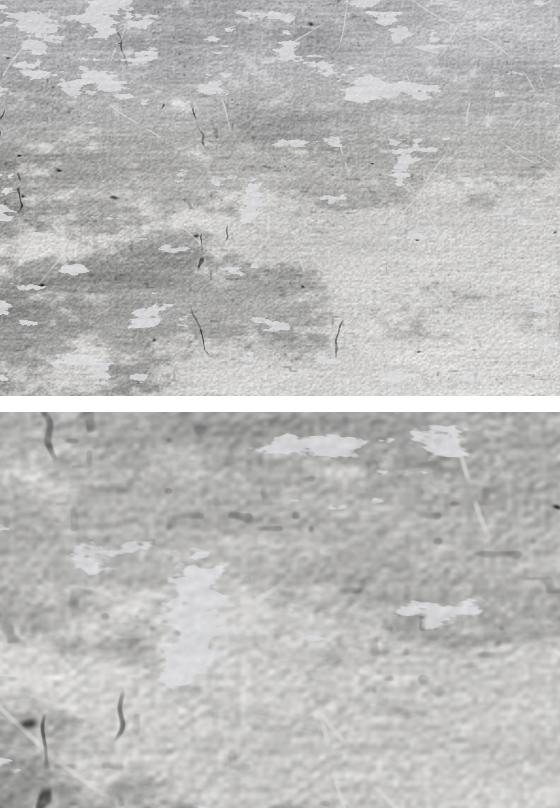
Top, the full canvas; bottom, a detail of the centre.
Reproduce this texture procedurally as a Shadertoy shader.

```glsl
// Weathered grey plaster wall: chalky whitewash worn through to darker cement,
// flaked paint near the top, brushed streaks, scratches, cracks and pits.
// Layers of stretched value noise are thresholded and lit as a fine relief.

float hash(vec2 p) {
    return fract(sin(dot(p, vec2(127.1, 311.7))) * 43758.5453);
}

float noise(vec2 p) {
    vec2 i = floor(p), f = fract(p);
    f = f * f * (3.0 - 2.0 * f);
    return mix(mix(hash(i), hash(i + vec2(1, 0)), f.x),
               mix(hash(i + vec2(0, 1)), hash(i + vec2(1, 1)), f.x), f.y);
}

float fbm(vec2 p) {
    float sum = 0.0, amp = 0.5;
    for (int i = 0; i < 6; i++) {
        sum += amp * noise(p);
        p = mat2(1.94, 0.22, -0.22, 1.94) * p + 17.3;
        amp *= 0.56;
    }
    return sum / 1.10;
}

// Soft round bump with separate radii
float blob(vec2 p, vec2 centre, vec2 radius) {
    vec2 d = (p - centre) / radius;
    return exp(-dot(d, d));
}

// Thin line through a centre, leaning from the vertical, fading at its ends
float stroke(vec2 p, vec2 centre, float lean, float halfLength, float width) {
    vec2 d = p - centre;
    float across = abs(d.x * cos(lean) - d.y * sin(lean));
    float along = abs(d.x * sin(lean) + d.y * cos(lean));
    return (1.0 - smoothstep(width * 0.3, width * 1.4, across))
         * (1.0 - smoothstep(halfLength * 0.6, halfLength, along));
}

// Height of the sandy surface
float grain(vec2 p) {
    return noise(p * vec2(150.0, 190.0)) + 0.8 * noise(p * 85.0 + 9.0)
         + 0.5 * noise(p * vec2(22.0, 170.0));
}

void mainImage(out vec4 fragColor, in vec2 fragCoord) {
    vec2 p = fragCoord / iResolution.y;
    float aspect = iResolution.x / iResolution.y;
    float x = p.x / aspect;
    float drift = fbm(p * vec2(2.2, 5.0) + 3.0) - 0.5;
    float y = p.y + 0.22 * drift;

    // Bare cement with broad stains and horizontal brush marks
    float stain = fbm(p * vec2(2.5, 9.0) + 40.0);
    float streak = noise(p * vec2(9.0, 120.0)) - 0.5;
    float tone = 0.675 + 0.30 * (stain - 0.5) + 0.07 * streak;
    tone -= 0.08 * smoothstep(0.55, 0.05, x) * smoothstep(0.75, 0.55, y);
    tone += 0.035 * smoothstep(0.6, 0.95, p.y) * smoothstep(0.3, 0.7, x);

    // Whitewash, thickest at the lower right and in level bands
    float cover = 0.27 + 0.55 * smoothstep(0.64, 0.38, y) * smoothstep(0.2, 0.72, x);
    cover += 0.45 * blob(vec2(0.0, y), vec2(0.0, 0.37), vec2(1.0, 0.05));
    cover += 0.35 * smoothstep(0.13, 0.02, y);
    cover += 0.25 * blob(p, vec2(0.12, 0.52), vec2(0.12, 0.08));
    cover -= 0.30 * blob(p, vec2(0.68, 0.21), vec2(0.16, 0.09));
    float wear = 0.65 * fbm(p * vec2(9.0, 16.0)) + 0.35 * fbm(p * vec2(38.0, 60.0) + 7.0);
    float wash = smoothstep(-0.12, 0.14, wear - 0.5 + 0.6 * (cover - 0.5));
    tone = mix(tone, 0.835 + 0.16 * (stain - 0.5) + 0.03 * streak, wash * 0.9);

    // Crisp flakes of older paint along the top
    float flakes = 0.25 * blob(p, vec2(0.20, 0.83), vec2(0.32, 0.09))
                 + 0.14 * blob(p, vec2(0.15, 0.98), vec2(0.35, 0.05))
                 + 0.15 * blob(p, vec2(0.96, 0.81), vec2(0.22, 0.10));
    float chips = fbm(p * vec2(11.0, 22.0) + 80.0) + 0.10 * streak;
    float paint = smoothstep(0.0, 0.035, chips + flakes - 0.69);
    tone = mix(tone, 0.85 + 0.05 * streak, paint * 0.92);

    // Relief lit from the upper left
    vec2 toLight = vec2(-0.0022, 0.0026);
    float slope = grain(p) - grain(p + toLight);
    tone += slope * mix(0.10, 0.045, paint);
    tone += 0.10 * (noise(p * 210.0 + 31.0) - 0.5) * (1.0 - 0.6 * paint);
    float speck = smoothstep(0.80, 0.95, noise(p * vec2(75.0, 95.0) + 55.0));
    tone -= 0.13 * speck * smoothstep(0.42, 0.60, fbm(p * 7.0 + 22.0));

    // Pale scratches, broken by the grain
    vec2 bent = p + 0.016 * (vec2(noise(p * 14.0), noise(p * 14.0 + 50.0)) - 0.5);
    float broken = smoothstep(0.2, 0.6, noise(p * 45.0 + 12.0));
    for (int i = 0; i < 30; i++) {
        float id = float(i);
        vec2 centre = vec2(hash(vec2(id, 1.3)) * aspect, 1.0 - 0.75 * hash(vec2(id, 2.7)));
        float lean = 2.2 * (hash(vec2(id, 4.1)) - 0.5);
        float reach = 0.03 + 0.12 * hash(vec2(id, 5.9));
        tone = mix(tone, 0.86, 0.65 * broken * stroke(bent, centre, lean, reach, 0.0022));
    }

    // Dark cracks with a ragged, nearly upright course
    vec2 ragged = bent + 0.012 * (vec2(noise(p * 50.0), noise(p * 50.0 + 5.0)) - 0.5);
    for (int i = 0; i < 9; i++) {
        float id = float(i) + 60.0;
        vec2 centre = vec2(hash(vec2(id, 1.9)) * aspect * 0.75, 0.15 + 0.75 * hash(vec2(id, 3.3)));
        float lean = 0.7 * (hash(vec2(id, 6.1)) - 0.5);
        float reach = 0.02 + 0.06 * hash(vec2(id, 7.7));
        tone -= 0.33 * broken * stroke(ragged, centre, lean, reach, 0.0025);
    }

    // Small pits, each with a lit lower rim
    for (int i = 0; i < 16; i++) {
        float id = float(i) + 90.0;
        vec2 centre = vec2(hash(vec2(id, 2.2)) * aspect, hash(vec2(id, 8.4)));
        float size = 0.002 + 0.004 * hash(vec2(id, 9.6));
        tone += 0.12 * blob(ragged, centre + vec2(0.7, -1.0) * size, vec2(1.4, 1.0) * size);
        tone -= 0.50 * blob(ragged, centre, vec2(1.3, 0.9) * size);
    }

    vec3 tint = mix(vec3(1.003, 1.0, 0.992), vec3(0.995, 0.997, 1.008), max(paint, smoothstep(0.55, 0.9, p.y)));
    fragColor = vec4(clamp(tone, 0.12, 0.95) * tint, 1.0);
}
```
